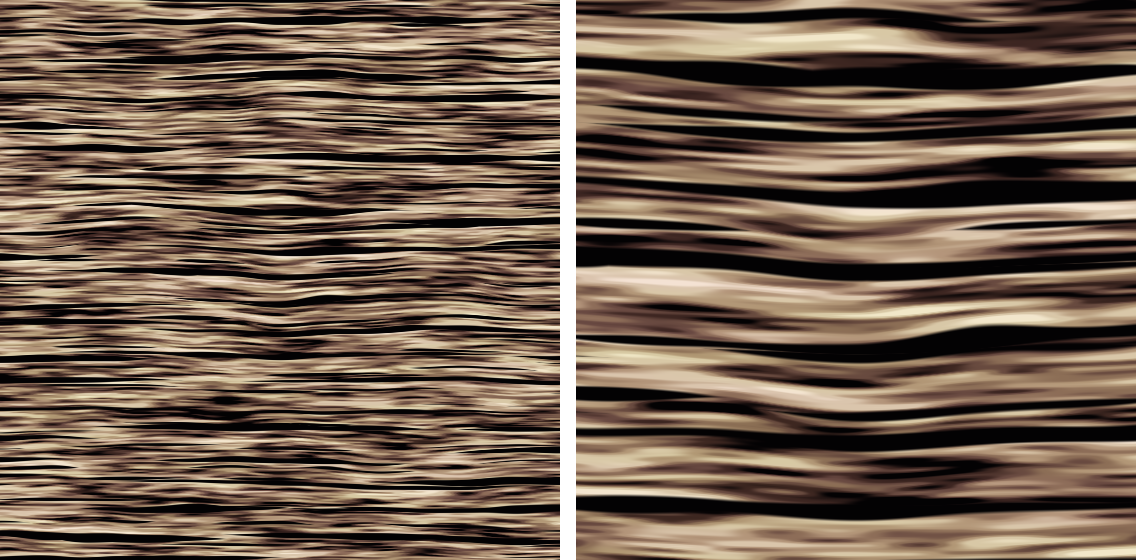
Left: the whole. Right: its middle third, enlarged.
A three.js fragment shader for this texture:

```glsl
// Weathered wood grain: fine horizontal fibres split by long dark cracks.
varying vec2 vUv;

const vec3 BLACK = vec3(0.012, 0.006, 0.012);
const vec3 UMBER = vec3(0.24, 0.15, 0.13);
const vec3 BROWN = vec3(0.41, 0.29, 0.25);
const vec3 TAN   = vec3(0.55, 0.43, 0.34);
const vec3 SAND  = vec3(0.70, 0.59, 0.47);
const vec3 CREAM = vec3(0.85, 0.78, 0.66);
const vec3 PALE  = vec3(0.95, 0.90, 0.80);

float hash(vec2 p) {
  vec3 q = fract(p.xyx * vec3(0.1031, 0.1030, 0.0973));
  q += dot(q, q.yzx + 33.33);
  return fract((q.x + q.y) * q.z);
}

// One strand: smooth 1D noise with its own random shift along x.
float strand(float x, float row, float seed) {
  x += 37.0 * hash(vec2(row, seed));
  float cell = floor(x);
  float t = smoothstep(0.0, 1.0, x - cell);
  return mix(hash(vec2(cell, row + seed)), hash(vec2(cell + 1.0, row + seed)), t);
}

// Strands blended across y, from -1 to 1; shifted rows hide the grid.
float streaks(vec2 p, vec2 frequency, float seed) {
  p *= frequency;
  float row = floor(p.y);
  float t = smoothstep(0.0, 1.0, p.y - row);
  return 2.0 * mix(strand(p.x, row, seed), strand(p.x, row + 1.0, seed), t) - 1.0;
}

// Plain smooth noise from -1 to 1, used to bend the grain.
float noise(vec2 p) {
  vec2 cell = floor(p);
  vec2 t = smoothstep(0.0, 1.0, p - cell);
  float low = mix(hash(cell), hash(cell + vec2(1.0, 0.0)), t.x);
  float high = mix(hash(cell + vec2(0.0, 1.0)), hash(cell + 1.0), t.x);
  return 2.0 * mix(low, high, t.y) - 1.0;
}

// Signed depth inside scattered tapered cracks; positive means inside.
float crackDepth(vec2 p, vec2 grid, vec2 lengths, vec2 widths, float seed) {
  float depth = -1.0;
  vec2 home = floor(p * grid);
  for (int j = -1; j <= 1; j++) {
    for (int i = -1; i <= 1; i++) {
      vec2 cell = home + vec2(float(i), float(j));
      vec2 key = cell + seed;
      float stagger = hash(vec2(cell.y, seed)) - 0.5;
      vec2 jitter = vec2(stagger + 0.4 * (hash(key + 11.3) - 0.5),
                         0.6 * (hash(key + 27.1) - 0.5));
      vec2 d = p - (cell + 0.5 + jitter) / grid;
      float u = d.x / mix(lengths.x, lengths.y, hash(key + 41.7));
      float halfWidth = mix(widths.x, widths.y, hash(key + 63.9));
      float swell = 0.85 + 0.35 * noise(vec2(p.x * 14.0, cell.y + seed));
      float slope = 0.03 * (hash(key + 87.5) - 0.6);
      float taper = 1.0 - u * u * abs(u);
      depth = max(depth, halfWidth * swell * taper - abs(d.y + slope * d.x));
    }
  }
  return depth;
}

// Wood colour for a tone with mean 0 and deviation near 1.
vec3 woodColor(float tone) {
  vec3 color = mix(BLACK, UMBER, smoothstep(-1.9, -1.15, tone));
  color = mix(color, BROWN, smoothstep(-1.15, -0.65, tone));
  color = mix(color, TAN, smoothstep(-0.65, -0.15, tone));
  color = mix(color, SAND, smoothstep(-0.15, 0.5, tone));
  color = mix(color, CREAM, smoothstep(0.5, 1.4, tone));
  return mix(color, PALE, smoothstep(1.7, 2.7, tone));
}

void main() {
  // Bend the grain gently
  vec2 p = vUv + vec2(0.5, 0.25);
  p.y += 0.007 * noise(p * vec2(4.0, 7.0) + 5.0);
  p.y += 0.003 * noise(p * vec2(12.0, 22.0) + 19.0);

  // Fibres from faint bands to hair-thin lines
  float broad = streaks(p, vec2(5.0, 55.0), 3.0);
  float medium = streaks(p, vec2(7.0, 125.0), 17.0);
  float fine = streaks(p, vec2(12.0, 220.0), 29.0);
  float hair = streaks(p, vec2(28.0, 360.0), 43.0);
  float tone = 0.03 + 0.35 * broad + 1.1 * medium + 1.5 * fine + 1.25 * hair;

  // Long and short cracks with fibrous edges
  float longCracks = crackDepth(p, vec2(1.6, 22.0), vec2(0.18, 0.42),
                                vec2(0.0032, 0.0074), 7.0);
  float shortCracks = crackDepth(p, vec2(3.4, 30.0), vec2(0.05, 0.14),
                                 vec2(0.001, 0.0036), 53.0);
  float depth = max(longCracks, shortCracks) + 0.0009 * medium + 0.0005 * fine;
  float crack = smoothstep(-0.0011, 0.0011, depth);

  // Pale worn lips along the cracks
  float lip = smoothstep(-0.006, -0.001, depth);
  tone += lip * (0.25 + 0.4 * broad);

  // Slight drift between rosy and yellowish wood
  float drift = streaks(p, vec2(7.0, 140.0), 71.0);
  vec3 wood = woodColor(tone) * (1.0 + drift * vec3(0.01, -0.015, 0.04));
  gl_FragColor = vec4(mix(wood, BLACK, crack), 1.0);
}
```
